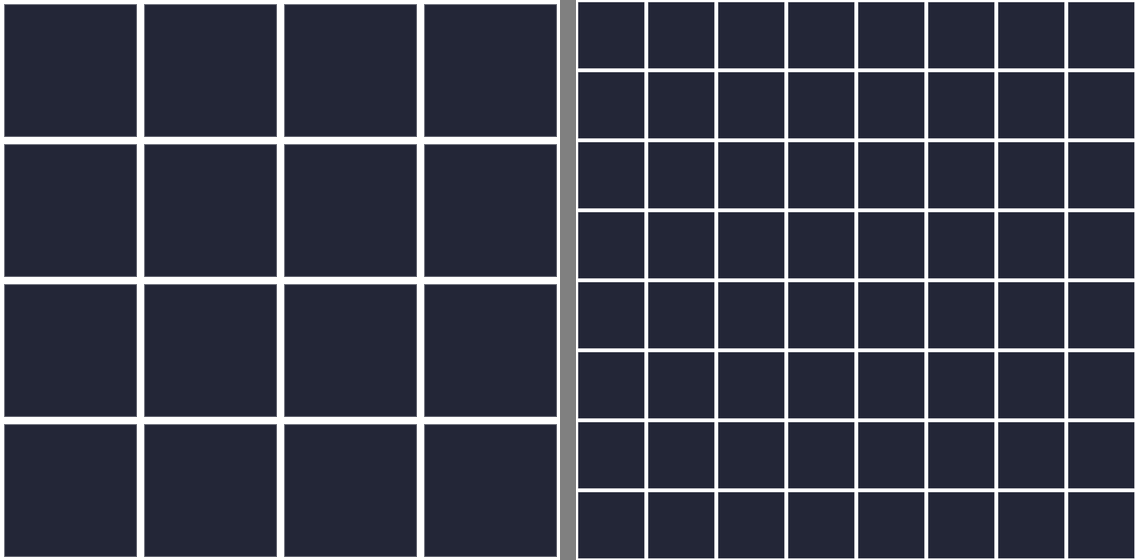
Left, the tile; right, the same tile 2 across and 2 down.
Reproduce this pattern procedurally as a WebGL 1 fragment shader.

```glsl
precision highp float;

// A four by four grid of plain navy square tiles parted by white lines.
// Each cell is folded with fract; a box distance gives the tile its
// antialiased edge. Whole repeats keep the pattern seamless.

uniform vec2 u_resolution;

const float REPEATS = 4.0;                        // cells across and down
const float LINE_WIDTH = 7.0 / 128.0;             // in cells
const vec2 TILE_SHIFT = vec2(0.5, -0.5) / 128.0;  // tile centre offset, in cells
const vec3 TILE_COLOR = vec3(0.137, 0.149, 0.216);
const vec3 LINE_COLOR = vec3(1.0);

// Signed distance to an axis-aligned square, negative inside.
float squareDistance(vec2 p, float halfSize) {
  vec2 d = abs(p) - halfSize;
  return max(d.x, d.y);
}

void main() {
  vec2 uv = gl_FragCoord.xy / u_resolution;
  float pixel = REPEATS / min(u_resolution.x, u_resolution.y);

  // Position within the cell, measured from the tile centre
  vec2 cell = fract(uv * REPEATS - TILE_SHIFT) - 0.5;

  // One-pixel coverage ramp across the tile edge
  float edge = squareDistance(cell, 0.5 - 0.5 * LINE_WIDTH);
  float tile = clamp(0.5 - edge / pixel, 0.0, 1.0);

  gl_FragColor = vec4(mix(LINE_COLOR, TILE_COLOR, tile), 1.0);
}
```
